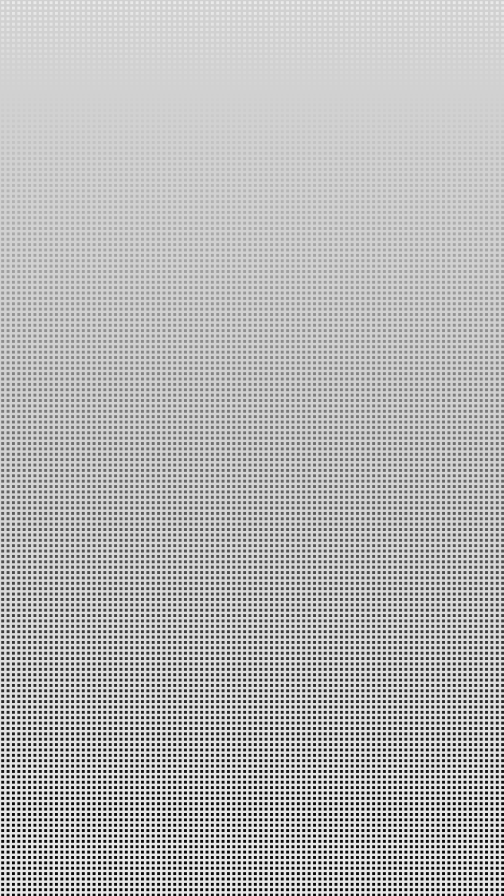
A WebGL 2 fragment shader for this pattern:

```glsl
#version 300 es
precision highp float;
// Fine halftone grid of square dots, fading from pale at the top to black at the bottom.

uniform vec2 u_resolution;
out vec4 fragColor;

// Box-filtered coverage of a square dot centred in its unit cell.
float dotCoverage(vec2 grid, float halfSize, float pixel) {
    vec2 lo = fract(grid) - 0.5 - 0.5 * pixel;
    vec2 hi = lo + pixel;
    vec2 overlap = clamp(hi, -halfSize, halfSize) - clamp(lo, -halfSize, halfSize);
    return overlap.x * overlap.y / (pixel * pixel);
}

void main() {
    // Grid cells are square and counted from the upper left corner.
    float pixel = 93.75 / u_resolution.x;
    vec2 fromTop = vec2(gl_FragCoord.x, u_resolution.y - gl_FragCoord.y);
    float depth = fromTop.y / u_resolution.y;

    // The backdrop brightens downwards while the dots darken.
    float backdrop = 0.82 + 0.09 * smoothstep(0.4, 1.0, depth);
    float ink = max(0.04, 0.92 - 0.98 * depth);

    float shade = mix(backdrop, ink, dotCoverage(fromTop * pixel, 0.27, pixel));
    fragColor = vec4(vec3(shade), 1.0);
}
```
